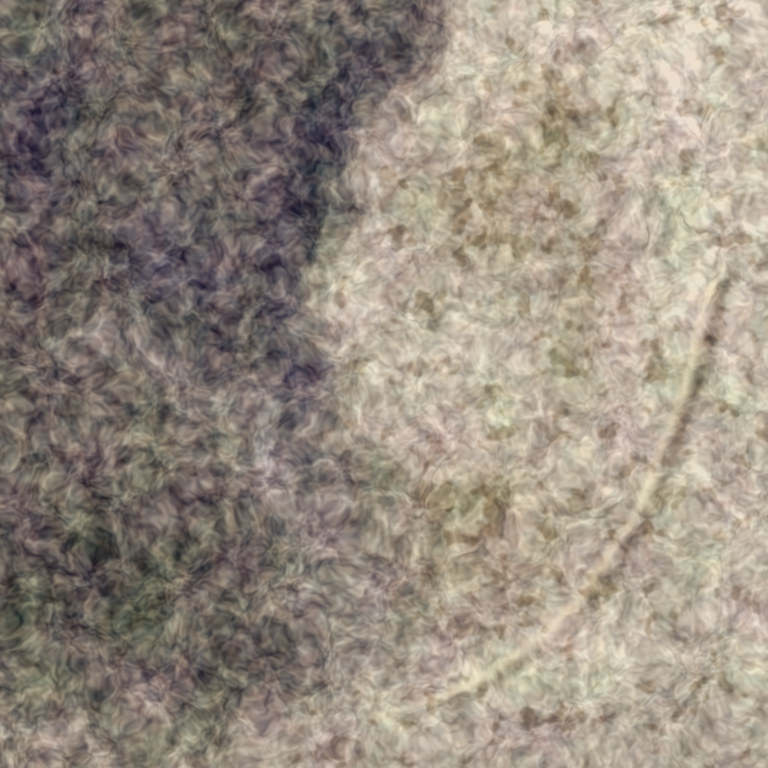
Write a Shadertoy shader that draws this texture.

```glsl
// Weathered stone: a dark, blue-grey stained half meets a pale, ochre-flecked half.
// Warped soft masks set the broad tone, layered gradient noise adds the mottling,
// and two Bezier curves carry a raised vein and a chalky grey ridge.

const vec3 STONE_DARK  = vec3(0.31, 0.28, 0.28);
const vec3 STONE_MID   = vec3(0.57, 0.525, 0.475);
const vec3 STONE_LIGHT = vec3(0.81, 0.77, 0.70);
const vec3 OCHRE_TINT  = vec3(0.025, 0.0, -0.055);
const vec3 BLUE_TINT   = vec3(-0.02, -0.012, 0.035);
const vec3 GREEN_TINT  = vec3(-0.012, 0.014, -0.016);

// Random unit gradient for a lattice cell
vec2 gradientAt(ivec2 cell) {
    uint h = uint(cell.x) * 1597334677u ^ uint(cell.y) * 3812015801u;
    h = (h ^ (h >> 15)) * 2246822519u;
    h = (h ^ (h >> 13)) * 3266489917u;
    h ^= h >> 16;
    float angle = float(h & 65535u) * 6.28319 / 65536.0;
    return vec2(cos(angle), sin(angle));
}

float gradientNoise(vec2 p) {
    vec2 base = floor(p), f = p - base;
    ivec2 c = ivec2(base);
    vec2 w = f * f * f * (f * (f * 6.0 - 15.0) + 10.0);
    float a = dot(gradientAt(c), f);
    float b = dot(gradientAt(c + ivec2(1, 0)), f - vec2(1, 0));
    float d = dot(gradientAt(c + ivec2(0, 1)), f - vec2(0, 1));
    float e = dot(gradientAt(c + ivec2(1, 1)), f - vec2(1, 1));
    return mix(mix(a, b, w.x), mix(d, e, w.x), w.y);
}

float fbm(vec2 p, int octaves, float gain) {
    float sum = 0.0, amplitude = 1.0;
    for (int i = 0; i < octaves; i++) {
        sum += amplitude * gradientNoise(p);
        p = mat2(1.6, 1.2, -1.2, 1.6) * p + 17.3;
        amplitude *= gain;
    }
    return sum;
}

float bell(float x, float width) {
    return exp(-x * x / (width * width));
}

// Soft elliptical stain, rotated by angle
float stain(vec2 p, vec2 center, vec2 radius, float angle) {
    float c = cos(angle), s = sin(angle);
    vec2 q = mat2(c, -s, s, c) * (p - center) / radius;
    return exp(-dot(q, q));
}

vec2 bezier(vec2 a, vec2 b, vec2 c, vec2 d, float t) {
    float s = 1.0 - t;
    return s * s * s * a + 3.0 * s * s * t * b + 3.0 * s * t * t * c + t * t * t * d;
}

// Signed distance to a cubic curve (x) and position along it (y)
vec2 curveDistance(vec2 p, vec2 a, vec2 b, vec2 c, vec2 d) {
    const int STEPS = 24;
    vec2 nearest = vec2(10.0, 0.0), from = a;
    for (int i = 1; i <= STEPS; i++) {
        vec2 to = bezier(a, b, c, d, float(i) / float(STEPS));
        vec2 dir = to - from, q = p - from;
        float h = clamp(dot(q, dir) / dot(dir, dir), 0.0, 1.0);
        float dist = length(q - h * dir);
        float side = dir.x * q.y - dir.y * q.x < 0.0 ? -1.0 : 1.0;
        if (dist < abs(nearest.x)) nearest = vec2(side * dist, (float(i - 1) + h) / float(STEPS));
        from = to;
    }
    return nearest;
}

// Share of the pale half at a point
float paleMask(vec2 p) {
    float edge = 0.40 + 0.5 * max(p.y - 0.62, 0.0)
               + 0.13 * (1.0 - smoothstep(0.25, 0.55, p.y))
               - 0.25 * (1.0 - smoothstep(0.0, 0.16, p.y));
    float softness = mix(0.12, 0.055, smoothstep(0.2, 0.6, p.y));
    return smoothstep(-softness, softness, p.x - edge);
}

vec3 stoneRamp(float tone) {
    float k = (tone - 0.31) * 4.0;
    return k < 1.04 ? mix(STONE_DARK, STONE_MID, k / 1.04)
                    : mix(STONE_MID, STONE_LIGHT, (k - 1.04) / 0.96);
}

void mainImage(out vec4 fragColor, in vec2 fragCoord) {
    vec2 uv = fragCoord / iResolution.xy;
    vec2 wobble = vec2(fbm(uv * 9.0, 4, 0.6), fbm(uv * 9.0 + 40.0, 4, 0.6));
    vec2 p = uv + 0.045 * wobble;

    // Broad masks
    float pale = paleMask(p);
    float blue = stain(p, vec2(0.43, 0.84), vec2(0.06, 0.15), -0.45)
               + stain(p, vec2(0.38, 0.55), vec2(0.045, 0.15), 0.0)
               + stain(p, vec2(0.23, 0.65), vec2(0.07, 0.09), 0.3)
               + 0.8 * stain(p, vec2(0.04, 0.86), vec2(0.08, 0.13), 0.0);
    blue *= 1.0 - 0.8 * pale;
    float ochre = stain(p, vec2(0.65, 0.74), vec2(0.10, 0.09), 0.2)
                + 0.7 * stain(p, vec2(0.71, 0.87), vec2(0.07, 0.05), 0.0)
                + 0.7 * stain(p, vec2(0.77, 0.59), vec2(0.06, 0.09), 0.0)
                + 0.8 * stain(p, vec2(0.62, 0.30), vec2(0.15, 0.12), 0.4);
    float soot = stain(p, vec2(0.13, 0.22), vec2(0.17, 0.13), 0.0);
    float foot = 1.0 - smoothstep(0.03, 0.16, p.y);

    // Noise layers, from cloudy patches to fine grain
    float cloud = fbm(uv * 6.0 + 3.0, 3, 0.6);
    float grain = fbm(uv * 36.0 + wobble * 0.6, 3, 0.78);
    float fleck = smoothstep(0.12, 0.5, fbm(uv * 24.0 + 71.0, 3, 0.65) + 0.25 * ochre - 0.08);
    float crack = bell(gradientNoise(p * 15.0 + 9.0), 0.07)
                * smoothstep(0.05, 0.3, gradientNoise(uv * 8.0 + 25.0));

    // Raised vein and chalky ridge
    vec2 vein = curveDistance(uv + 0.005 * wobble, vec2(0.95, 0.67), vec2(0.87, 0.50),
                              vec2(0.88, 0.13), vec2(0.42, 0.04));
    float ends = smoothstep(0.0, 0.1, vein.y) * (1.0 - smoothstep(0.85, 1.0, vein.y));
    float crest = bell(vein.x + 0.004, 0.008) * ends;
    float shadow = bell(vein.x - 0.012, 0.010) * ends * (1.0 - 0.75 * smoothstep(0.4, 0.8, vein.y));
    vec2 ridge = curveDistance(p, vec2(0.10, 0.56), vec2(0.30, 0.52), vec2(0.42, 0.38), vec2(0.48, 0.14));
    float chalk = bell(ridge.x, mix(0.025, 0.075, ridge.y));

    // Tone
    float tone = mix(0.43, 0.755, pale) + 0.11 * cloud;
    tone += grain * mix(0.25, 0.19, pale) * (1.0 - 0.55 * crest);
    tone += 0.15 * chalk * (1.0 - pale) + 0.13 * foot * (1.0 - pale) - 0.06 * foot * pale;
    tone += 0.05 * stain(p, vec2(0.85, 0.9), vec2(0.25, 0.2), 0.0);
    tone -= 0.10 * blue + 0.05 * soot + 0.08 * ochre * pale;
    tone -= pale * (0.14 * fleck + 0.09 * crack);
    tone += 0.10 * crest - 0.20 * shadow;

    // Colour
    vec3 color = stoneRamp(clamp(tone, 0.14, 0.92));
    color += OCHRE_TINT * pale * (0.6 * ochre + 0.5 * fleck + 0.4 * crest + 0.4 * shadow);
    color += BLUE_TINT * (blue + 0.35 * chalk * (1.0 - pale));
    color += GREEN_TINT * (2.0 * gradientNoise(uv * 13.0 + 55.0) + 0.6 * soot);
    color += vec3(0.03, -0.008, -0.025) * gradientNoise(uv * 48.0 + 90.0);
    fragColor = vec4(clamp(color, 0.0, 1.0), 1.0);
}
```
